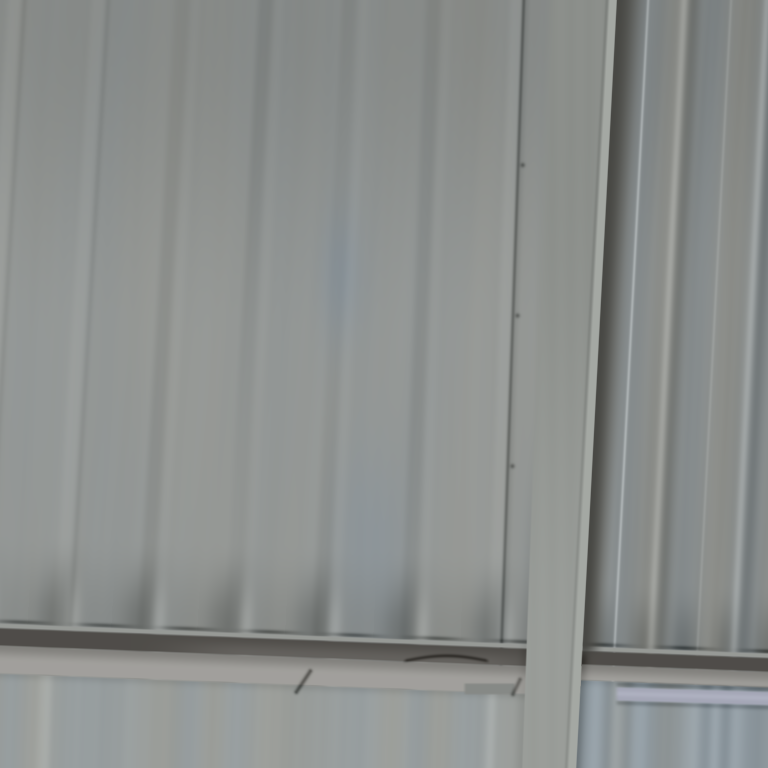
A WebGL 2 fragment shader for this texture:

```glsl
#version 300 es
precision highp float;
// Pale ribbed metal sheeting crossed by an upright beam and a sloping purlin.
// Slanted coordinates carry the ribs, layered sines give the streaks, and
// soft bands measured from the purlin lip build its dark web and flange.
uniform vec2 u_resolution;
out vec4 fragColor;

const vec3 SHEET = vec3(0.572, 0.582, 0.570);
const vec3 LOWER = vec3(0.605, 0.618, 0.606);
const vec3 BEAM = vec3(0.545, 0.558, 0.542);
const vec3 BEAM_LIP = vec3(0.645, 0.660, 0.640);
const vec3 GAP = vec3(0.27, 0.27, 0.255);
const vec3 WEB = vec3(0.31, 0.30, 0.285);
const vec3 FLANGE = vec3(0.63, 0.625, 0.61);
const vec3 TUBE = vec3(0.64, 0.65, 0.71);
const vec3 BLUE = vec3(-0.016, 0.0, 0.022);
const float RIB_START = 0.139, RIB_STEP = 0.109, SEAM = 0.682;
const float RIGHT_START = 0.844, RIGHT_STEP = 0.108;
const float LIP_DEPTH = 0.811, LIP_SLOPE = 0.039;

float ramp(float a, float b, float x) { return smoothstep(a, b, x); }

// Soft-edged interval [a, b].
float band(float x, float a, float b, float soft) {
  return ramp(a - soft, a + soft, x) * (1.0 - ramp(b - soft, b + soft, x));
}

float glow(float x, float width) { return exp(-x * x / (width * width)); }

float segment(vec2 p, vec2 a, vec2 b) {
  vec2 ab = b - a;
  return length(p - a - ab * clamp(dot(p - a, ab) / dot(ab, ab), 0.0, 1.0));
}

// Long streaks: sines across the sheet that drift and fade along it.
float streaks(float x, float depth) {
  float sum = 0.0, freq = 31.0, amp = 0.5;
  for (int i = 0; i < 5; i++) {
    float k = float(i);
    float fade = 0.7 + 0.4 * sin(depth * (6.0 + 2.0 * k) + x * 17.0 + 2.0 * k);
    sum += amp * fade * sin(x * freq + 1.7 * k + sin(depth * (3.0 + k) + x * 9.0));
    freq *= 1.83;
    amp *= 0.72;
  }
  return sum;
}

vec3 leftSheet(vec2 q, float below, float px) {
  float u = q.x + q.y * mix(0.060, 0.034, ramp(0.1, 0.7, q.x));
  float offset = (fract((u - RIB_START) / RIB_STEP + 0.5) - 0.5) * RIB_STEP;
  float middle = band(u, 0.19, 0.63, 0.04);
  vec3 c = SHEET + 0.012 - 0.055 * (1.0 - ramp(0.0, 0.45, q.y));
  c += 0.009 * streaks(u, q.y);
  c += BLUE * (0.3 * streaks(u * 0.6 + 2.0, q.y * 1.4) + 0.2);
  c += 1.4 * (BLUE - 0.01) * glow(length((q - vec2(0.445, 0.36)) * vec2(3, 1)), 0.09);
  c += (BLUE - 0.01) * glow(length((q - vec2(0.48, 0.70)) * vec2(3, 1)), 0.12);
  // Rib flanks are shaded mid-sheet and lit near the two outer ribs.
  float strength = 0.030 + 0.012 * sin(u * 21.0 + q.y * 5.0);
  c += band(offset, -0.020, -0.002, 0.006) * mix(0.026, -strength, middle);
  c += 0.010 * band(offset, 0.003, 0.013, 0.006) * middle;
  c -= 0.030 * glow(offset - 0.002, 0.004) * (1.0 - middle);
  c -= 0.17 * glow(u - SEAM, 0.0022 + px * 0.3);
  // Shadows pool at the rib feet, with lit heels beside them.
  float foot = ramp(-0.12, -0.005, below);
  float lean = offset + 0.020 + 0.12 * min(below + 0.03, 0.0);
  c -= foot * (0.045 + 0.09 * glow(lean, 0.022));
  return c + foot * foot * 0.08 * glow(offset - 0.006, 0.010);
}

vec3 rightSheet(vec2 q, float below, float px) {
  float u = q.x + 0.052 * q.y;
  float offset = (fract((u - RIGHT_START) / RIGHT_STEP + 0.2) - 0.2) * RIGHT_STEP;
  vec3 c = SHEET - 0.035 + 0.018 * streaks(u * 1.5, q.y);
  c -= 0.035 * (1.0 - ramp(0.0, 0.4, q.y));
  c += BLUE * (0.3 + 0.5 * sin(u * 75.0 + 1.0));
  c += (0.14 - 0.09 * step(0.92, u)) * glow(offset, 0.0015 + px * 0.4);
  c += 0.10 * glow(offset - 0.047, 0.0055) - 0.065 * glow(offset - 0.060, 0.008);
  return c - ramp(-0.09, 0.0, below) * (0.054 + 0.036 * sin(u * 116.0));
}

void main() {
  vec2 p = gl_FragCoord.xy / u_resolution;
  float px = 1.0 / min(u_resolution.x, u_resolution.y);
  float x = p.x, depth = 1.0 - p.y;
  vec2 q = vec2(x, depth);
  float below = depth - LIP_DEPTH - LIP_SLOPE * x;
  float fromLeft = x - 0.716 + 0.036 * depth;
  float gap = x - 0.803 + 0.053 * depth;
  float right = ramp(-px, px, gap);

  // Upper sheets and the rivets along the seam.
  vec3 c = mix(leftSheet(q, below, px), rightSheet(q, below, px), right);
  for (int i = 0; i < 3; i++) {
    float d = 0.215 + 0.196 * float(i);
    c -= 0.17 * glow(length(q - vec2(SEAM + 0.006 - 0.034 * d, d)), 0.0032);
  }

  // Lower sheet, bluer and more finely striped to the right.
  float v = x + 0.035 * (depth - 0.9);
  vec3 lower = LOWER + 0.014 * streaks(v * 1.4 + 0.4, 0.3);
  lower += BLUE * (0.3 + 0.5 * sin(v * 61.0 + 2.0 * sin(v * 23.0)));
  lower += 0.05 * (glow(v - 0.061, 0.009) + glow(v - 0.640, 0.007));
  lower += right * (BLUE - 0.01 + 0.03 * sin(v * 150.0 + 2.0 * sin(v * 47.0)));
  float flangeEnd = mix(0.066, 0.045, right);
  lower -= 0.05 * glow(below - flangeEnd, 0.007);
  c = mix(c, lower, ramp(-px, px, below - flangeEnd));

  // Purlin: dark crease, lit lip, shadowed web, then grey and pale flange.
  float webEnd = mix(0.030, 0.025, right);
  c -= glow(below + 0.002, 0.0028) * (0.10 + 0.09 * sin(x * 58.0));
  c = mix(c, SHEET + 0.02, band(below, 0.001, 0.007, 0.0015));
  vec3 web = WEB + 0.08 * band(x, 0.25, 0.69, 0.08) * ramp(0.005, 0.028, below);
  c = mix(c, web, band(below, 0.007, webEnd, 0.002));
  vec3 flange = FLANGE - 0.12 * (1.0 - ramp(webEnd, webEnd + 0.020, below));
  c = mix(c, flange, band(below, webEnd, flangeEnd, 0.002));

  // Loose cable, tie mark, small bracket and lamp tube.
  float cable = depth - 0.861 + 0.007 * sin((x - 0.525) * 28.0);
  c -= 0.17 * glow(cable, 0.0025) * band(x, 0.527, 0.635, 0.004);
  c -= 0.26 * glow(segment(q, vec2(0.386, 0.901), vec2(0.404, 0.874)), 0.003);
  c = mix(c, SHEET - 0.045, band(x, 0.605, 0.67, 0.003) * band(depth, 0.89, 0.904, 0.002));
  c -= 0.20 * glow(segment(q, vec2(0.668, 0.904), vec2(0.677, 0.885)), 0.003);
  float tubeY = depth - 0.903 - 0.03 * (x - 0.8);
  float tubeX = ramp(0.799, 0.807, x);
  c -= 0.11 * tubeX * glow(abs(tubeY) - 0.012, 0.0035);
  c = mix(c, TUBE + 0.04 * glow(tubeY, 0.004), tubeX * band(tubeY, -0.008, 0.009, 0.002));

  // Upright beam with a bright lip and the dark gap behind it.
  float above = 1.0 - ramp(0.0, 0.02, below);
  float gapFade = 1.0 - ramp(0.002, mix(0.046, 0.028, depth), gap);
  c = mix(c, GAP, right * above * 0.95 * gapFade);
  c -= 0.12 * right * (1.0 - above) * glow(gap, 0.008);
  vec3 beam = BEAM + 0.055 * ramp(0.15, 0.9, depth) + 0.004 * sin(x * 260.0);
  beam = mix(beam, BEAM_LIP, ramp(-0.012, -0.008, gap));
  beam -= 0.05 * glow(gap + 0.013, 0.002);
  c -= 0.04 * ramp(0.5, 0.8, depth) * glow(fromLeft, 0.008);
  float soft = mix(0.008, 0.0015, ramp(0.3, 0.7, depth));
  c = mix(c, beam, ramp(-soft, soft, fromLeft) * (1.0 - right));
  fragColor = vec4(clamp(c, 0.0, 1.0), 1.0);
}
```
